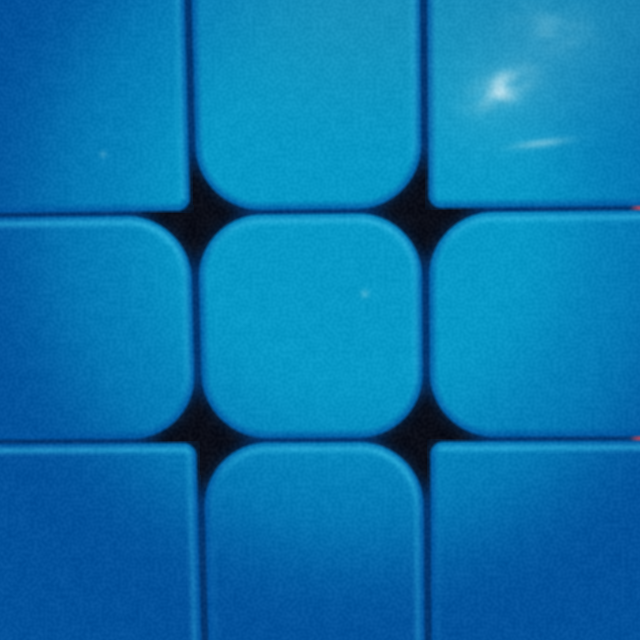
A WebGL 2 fragment shader for this pattern:

```glsl
#version 300 es
precision highp float;

uniform vec2 u_resolution;
out vec4 fragColor;

vec2 hashGradient(vec2 cell) {
    vec3 h = fract(cell.xyx * vec3(0.1031, 0.1030, 0.0973));
    h += dot(h, h.yzx + 33.33);
    float angle = 6.2832 * fract((h.x + h.y) * h.z);
    return vec2(cos(angle), sin(angle));
}

float gradientNoise(vec2 p) {
    vec2 i = floor(p), f = fract(p);
    vec2 w = f * f * f * (f * (f * 6.0 - 15.0) + 10.0);
    float a = dot(hashGradient(i), f);
    float b = dot(hashGradient(i + vec2(1, 0)), f - vec2(1, 0));
    float c = dot(hashGradient(i + vec2(0, 1)), f - vec2(0, 1));
    float d = dot(hashGradient(i + 1.0), f - 1.0);
    return mix(mix(a, b, w.x), mix(c, d, w.x), w.y);
}

// Soft elliptical spot, tilted by a slope
float spot(vec2 p, vec2 center, vec2 size, float slope) {
    vec2 v = p - center;
    v.y -= slope * v.x;
    v /= size;
    return exp(-dot(v, v));
}

// Signed distance in z, outward edge normal in xy
vec3 roundedBox(vec2 v, vec2 halfSize, float radius) {
    vec2 q = abs(v) - halfSize + radius;
    vec2 o = max(q, 0.0);
    float len = length(o);
    return vec3(sign(v) * o / max(len, 1e-4), len + min(max(q.x, q.y), 0.0) - radius);
}

// Broad light falling off toward the left and bottom
vec3 plasticColor(vec2 p) {
    float light = 1.0 - smoothstep(0.12, 0.85, length((p - vec2(0.56, 0.66)) * vec2(1.2, 1.15)));
    vec3 deep = vec3(0.01, 0.32, 0.61);
    vec3 middle = vec3(0.02, 0.49, 0.72);
    vec3 bright = vec3(0.03, 0.60, 0.78);
    vec3 color = mix(deep, middle, smoothstep(0.0, 0.5, light));
    color = mix(color, bright, smoothstep(0.42, 0.9, light));
    return mix(color, vec3(0.12, 0.57, 0.73), 0.7 * smoothstep(0.72, 1.0, p.y) * smoothstep(0.2, 0.55, p.x));
}

void main() {
    vec2 p = gl_FragCoord.xy / u_resolution;

    // Slightly tilted seams split the canvas into three by three tiles
    vec2 seamLow = vec2(0.320 - 0.026 * p.y, 0.310 + 0.005 * p.x);
    vec2 seamHigh = vec2(0.669 - 0.007 * p.y, 0.664 + 0.011 * p.x);
    vec2 id = step(seamLow, p) + step(seamHigh, p) - 1.0;
    vec2 low = mix(mix(vec2(-0.2), seamLow, step(-0.5, id)), seamHigh, step(0.5, id));
    vec2 high = mix(mix(seamLow, seamHigh, step(-0.5, id)), vec2(1.2), step(0.5, id));

    // Corner tiles are nearly square, the other five are well rounded
    float radius = abs(id.x * id.y) > 0.5 ? 0.02 : 0.1;
    vec3 tile = roundedBox(p - 0.5 * (low + high), 0.5 * (high - low) - vec2(0.006, 0.004), radius);
    vec2 normal = tile.xy;
    float d = tile.z;

    // Dark holes at the crossings, navy along the seams
    vec2 toSeam = min(abs(p - seamLow), abs(p - seamHigh));
    float openness = 1.0 - smoothstep(0.045, 0.11, length(toSeam));
    vec3 gap = mix(vec3(0.01, 0.20, 0.43), vec3(0.04, 0.05, 0.09), openness);
    gap = mix(gap, vec3(0.01, 0.24, 0.46), 0.5 * exp(-max(d, 0.0) * 130.0));
    gap = mix(gap, vec3(0.75, 0.30, 0.38), 0.8 * smoothstep(0.98, 1.0, p.x));

    // Bevel: shaded at the rim, with a lit ridge facing up and right
    vec3 face = plasticColor(p);
    face = mix(face, vec3(0.01, 0.33, 0.63), 0.75 * smoothstep(-0.016, 0.0, d) * (1.0 - 0.55 * max(normal.y, 0.0)));
    float facing = max(dot(normal, vec2(0.40, 0.90)), 0.0) + 0.12 * abs(normal.x);
    float ridge = exp(-pow((d + 0.010) / 0.006, 2.0));
    face = mix(face, vec3(0.22, 0.74, 0.90), 0.55 * ridge * facing);

    // Reflected glare on the upper right tile, broken up by noise
    float cloud = 0.75 + 0.9 * gradientNoise(p * vec2(30.0, 42.0));
    float glare = 0.85 * spot(p, vec2(0.783, 0.862), vec2(0.040, 0.025), 0.35) * cloud;
    glare += 0.45 * spot(p, vec2(0.845, 0.776), vec2(0.040, 0.007), 0.12);
    glare += 0.24 * spot(p, vec2(0.865, 0.955), vec2(0.055, 0.035), -0.2) * cloud;
    glare += 0.14 * spot(p, vec2(0.800, 0.860), vec2(0.120, 0.100), 0.2);
    glare *= step(0.5, id.x) * step(0.5, id.y);

    // Small glints
    glare += 0.28 * spot(p, vec2(0.570, 0.541), vec2(0.007), 0.0);
    glare += 0.22 * spot(p, vec2(0.161, 0.759), vec2(0.006), 0.0);
    face = mix(face, vec3(0.68, 0.86, 0.92), clamp(glare, 0.0, 1.0));

    vec3 color = mix(gap, face, 1.0 - smoothstep(-0.003, 0.004, d));

    // Mottling and fine grain
    color += 0.018 * gradientNoise(p * 45.0) + 0.035 * gradientNoise(p * 170.0);
    fragColor = vec4(clamp(color, 0.0, 1.0), 1.0);
}
```
